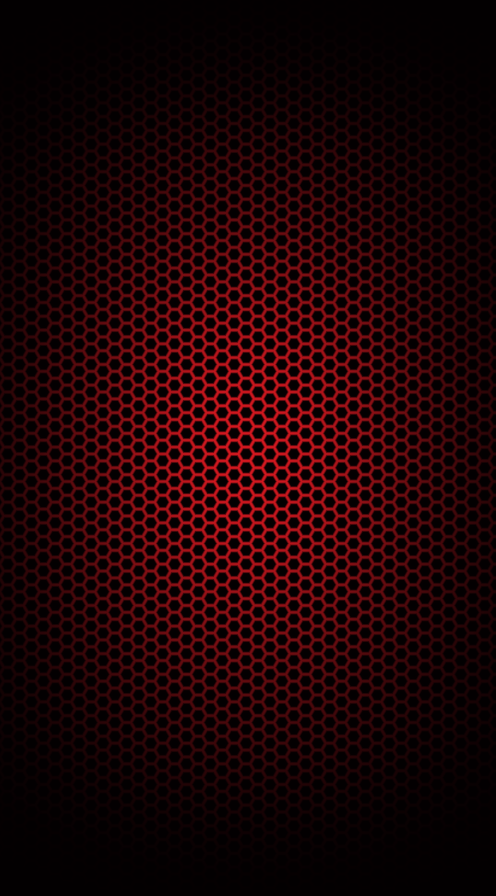
Reproduce this pattern procedurally as a Shadertoy shader.

```glsl
// Distance from a flat-topped honeycomb wall; cells are one unit tall
float wallDistance(vec2 p) {
    vec2 period = vec2(sqrt(3.0), 1.0);
    vec2 a = abs(mod(p, period) - 0.5 * period);
    vec2 b = abs(mod(p + 0.5 * period, period) - 0.5 * period);
    vec2 cell = dot(a, a) < dot(b, b) ? a : b;
    return 0.5 - max(cell.y, dot(cell, vec2(0.866, 0.5)));
}

void mainImage(out vec4 fragColor, in vec2 fragCoord) {
    vec2 pos = (fragCoord - 0.5 * iResolution.xy) / iResolution.y;
    float cellSize = 0.01537;
    float pixel = 1.0 / (iResolution.y * cellSize);

    // Mesh with softly rounded wires
    vec2 meshPos = (pos + vec2(0.002, -0.001)) / cellSize;
    float d = wallDistance(meshPos + vec2(0.866, 0.0));
    float soft = max(0.085, 0.65 * pixel);
    float wire = 1.0 - smoothstep(0.115 - soft, 0.115 + soft, d);
    float halo = exp(-9.0 * d);

    // Tall oval light fading to black at the ends
    float light = exp(-pos.x * pos.x / 0.046 - pos.y * pos.y / 0.085);
    light *= 1.0 - smoothstep(0.32, 0.54, length(pos * vec2(0.65, 1.0)));

    vec3 color = vec3(0.012, 0.0, 0.004);
    color += light * vec3(0.80, 0.09, 0.115) * (0.92 * wire + 0.12 * halo);
    fragColor = vec4(color, 1.0);
}
```
